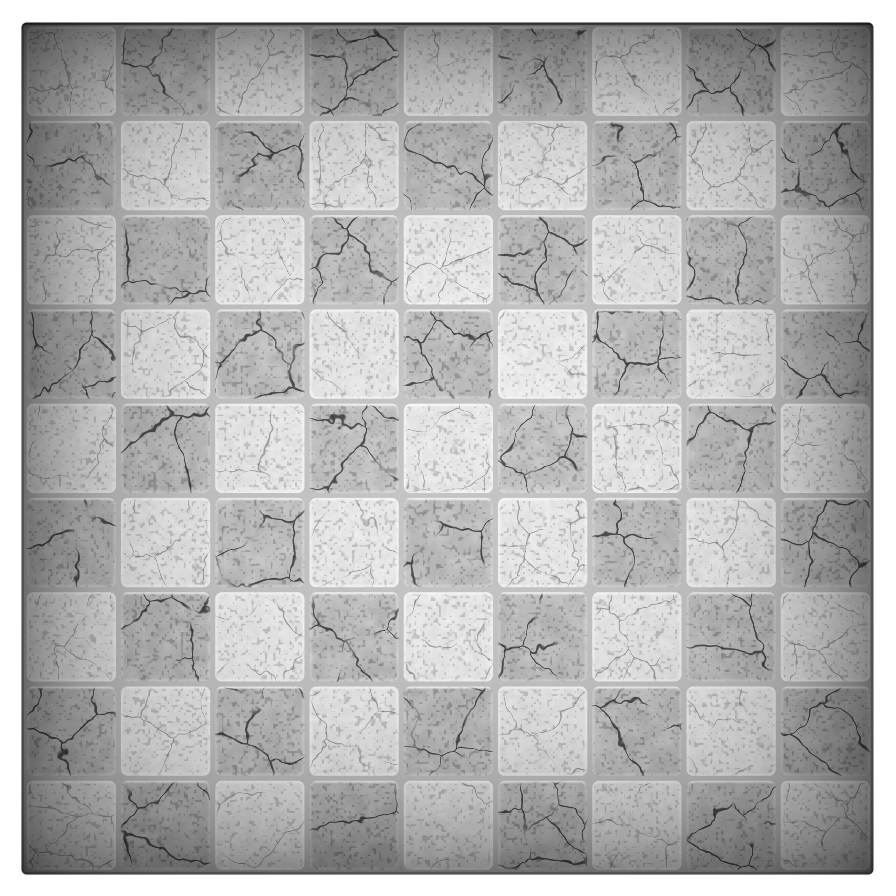
This pattern is drawn by a WebGL 1 fragment shader. Its source:

```glsl
precision highp float;
// Checkerboard of nine by nine worn stone tiles on a white ground.
// Rounded boxes give tiles and bevels, warped Voronoi borders give cracks,
// value noise gives the grain, and an inner shadow darkens the board's rim.

uniform vec2 u_resolution;

const float TILES = 9.0;
const float PITCH = 0.1052;
const vec2 GRID_ORIGIN = vec2(0.0270, 0.0262);
const float TILE_HALF = 0.0498;
const float TILE_RADIUS = 0.0075;
const float BEVEL = 0.0045;
const vec2 BOARD_CENTER = vec2(0.4994, 0.4994);
const float BOARD_HALF = 0.4755;
const float BOARD_RADIUS = 0.006;
const float OUTLINE = 0.0025;

const float LIGHT_STONE = 0.915;
const float DARK_STONE = 0.755;
const float GROUT = 0.775;
const float CRACK_WIDTH = 0.0010;
const float CRACK_WARP = 0.22;
const float GRAIN_SCALE = 330.0;
const float SHADE_DEPTH = 0.45;
const float SHADE_REACH = 0.09;

float hash(vec2 p) {
  vec3 q = fract(p.xyx * vec3(0.1031, 0.1030, 0.0973));
  q += dot(q, q.yzx + 33.33);
  return fract((q.x + q.y) * q.z);
}

vec2 hash2(vec2 p) {
  return vec2(hash(p), hash(p + vec2(71.7, 19.3)));
}

float noise(vec2 p) {
  vec2 i = floor(p), f = fract(p);
  f = f * f * (3.0 - 2.0 * f);
  float low = mix(hash(i), hash(i + vec2(1.0, 0.0)), f.x);
  float high = mix(hash(i + vec2(0.0, 1.0)), hash(i + 1.0), f.x);
  return mix(low, high, f.y);
}

float roundedBox(vec2 p, float halfSize, float radius) {
  vec2 q = abs(p) - halfSize + radius;
  return length(max(q, 0.0)) + min(max(q.x, q.y), 0.0) - radius;
}

// Distance to the nearest border between Voronoi cells
float voronoiBorder(vec2 p) {
  vec2 cell = floor(p), f = fract(p);
  vec2 nearest = vec2(0.0);
  float best = 8.0;
  for (int y = -1; y <= 1; y++) {
    for (int x = -1; x <= 1; x++) {
      vec2 g = vec2(float(x), float(y));
      vec2 r = g + hash2(cell + g) - f;
      if (dot(r, r) < best) { best = dot(r, r); nearest = r; }
    }
  }
  float border = 8.0;
  for (int y = -2; y <= 2; y++) {
    for (int x = -2; x <= 2; x++) {
      vec2 g = vec2(float(x), float(y));
      vec2 r = g + hash2(cell + g) - f;
      vec2 across = r - nearest;
      if (dot(across, across) > 0.0001)
        border = min(border, dot(0.5 * (r + nearest), normalize(across)));
    }
  }
  return border;
}

// Crack strength in one tile; local runs over the tile, id seeds its layout
float cracks(vec2 local, vec2 id, float width, float px) {
  float density = mix(1.25, 1.9, hash(id + 5.0));
  vec2 p = local * density + id * 17.0 + hash2(id) * 9.0;
  vec2 warp = vec2(noise(p * 3.0), noise(p * 3.0 + 43.0)) - 0.5;
  warp += 0.3 * (vec2(noise(p * 11.0), noise(p * 11.0 + 29.0)) - 0.5);
  float d = voronoiBorder(p + CRACK_WARP * warp) * PITCH / density;
  float wear = smoothstep(0.18, 0.5, noise(p * 2.3 + 61.0));
  float w = width * mix(0.5, 1.2, noise(p * 5.0 + 13.0));
  return wear * (1.0 - smoothstep(w - 0.5 * px, w + 0.7 * px, d));
}

void main() {
  float px = 1.0 / min(u_resolution.x, u_resolution.y);
  vec2 uv = gl_FragCoord.xy / u_resolution;

  vec2 grid = (uv - GRID_ORIGIN) / PITCH;
  vec2 id = clamp(floor(grid), 0.0, TILES - 1.0);
  vec2 local = grid - id - 0.5;
  vec2 p = local * PITCH;
  float isDark = mod(id.x + id.y, 2.0);

  // Stone: tone, mottling, grain and cracks
  float stone = mix(LIGHT_STONE, DARK_STONE, isDark);
  stone += 0.025 * (hash(id + 31.0) - 0.5);
  stone += 0.07 * (noise(uv * 75.0) - 0.5) * mix(0.4, 1.0, isDark);
  float grain = noise(uv * GRAIN_SCALE);
  stone -= 0.15 * smoothstep(0.62, 0.92, grain);
  stone += 0.04 * (noise(uv * GRAIN_SCALE * 0.6 + 37.0) - 0.5);
  float crack = cracks(local, id, CRACK_WIDTH * mix(0.55, 1.0, isDark), px);
  stone *= 1.0 - crack * mix(0.32, 0.6, isDark);

  // Bevel: bright all round, strongest along the top
  float tile = roundedBox(p, TILE_HALF, TILE_RADIUS);
  float rim = smoothstep(-BEVEL, -0.2 * BEVEL, tile);
  float top = 1.0 - smoothstep(0.0, BEVEL, TILE_HALF - p.y);
  stone = mix(stone, 0.99, rim * mix(mix(0.65, 0.3, isDark), 0.9, top));
  float tone = mix(stone, GROUT, smoothstep(-0.7 * px, 0.7 * px, tile));

  // Inner shadow and thin outline of the board
  vec2 fromCenter = uv - BOARD_CENTER;
  vec2 inset = max(BOARD_HALF - abs(fromCenter), 0.0);
  vec2 shade = 1.0 - SHADE_DEPTH * exp(-inset / SHADE_REACH);
  tone *= shade.x * shade.y;
  float board = roundedBox(fromCenter, BOARD_HALF, BOARD_RADIUS);
  float topEdge = smoothstep(BOARD_HALF - 0.006, BOARD_HALF, fromCenter.y);
  tone *= 1.0 - smoothstep(-OUTLINE - px, -OUTLINE, board) * mix(0.25, 0.6, topEdge);

  tone = mix(tone, 1.0, smoothstep(-0.7 * px, 0.7 * px, board));
  gl_FragColor = vec4(vec3(tone), 1.0);
}
```
